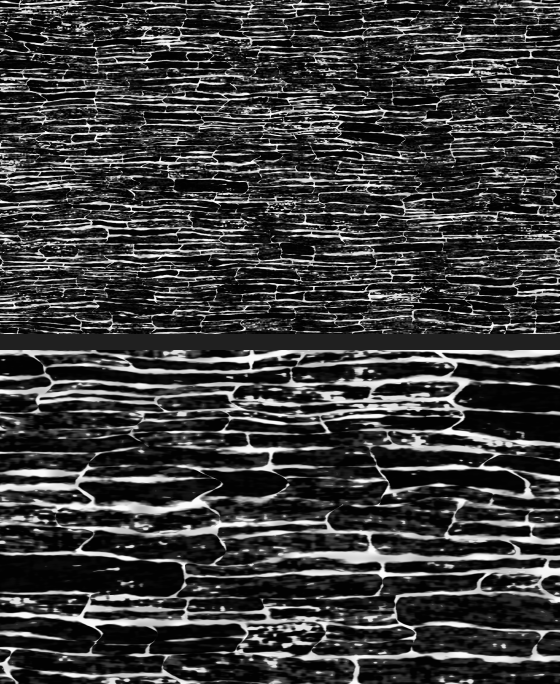
Top: the whole. Bottom: its middle third, enlarged.
A Shadertoy shader for this texture:

```glsl
const float COURSES = 20.0;   // courses per canvas height
const float BLOCKS = 1.8;     // blocks per canvas height, along a course
const vec3 STONE = vec3(0.006);
const vec3 MORTAR = vec3(0.98);

float hash(vec2 p) {
    vec3 q = fract(p.xyx * 0.1031);
    q += dot(q, q.yzx + 33.33);
    return fract((q.x + q.y) * q.z);
}

float noise(vec2 p) {
    vec2 i = floor(p), f = fract(p);
    f = f * f * (3.0 - 2.0 * f);
    vec2 e = vec2(1.0, 0.0);
    return mix(mix(hash(i), hash(i + e), f.x),
               mix(hash(i + e.yx), hash(i + e.xx), f.x), f.y);
}

float fbm(vec2 p) {
    float sum = 0.0, amp = 0.57;
    for (int i = 0; i < 3; i++) {
        sum += amp * noise(p);
        p = p * 2.03 + 17.7;
        amp *= 0.5;
    }
    return sum;
}

float joint(float i, float seed) {
    return i + 0.6 * hash(vec2(i, seed));
}

// start, end and index of the irregular interval that holds t
vec3 span(float t, float seed) {
    float i = floor(t);
    if (t < joint(i, seed)) i -= 1.0;
    return vec3(joint(i, seed), joint(i + 1.0, seed), i);
}

float roundBox(vec2 p, vec2 halfSize, float radius) {
    vec2 q = abs(p) - halfSize + radius;
    return length(max(q, 0.0)) + min(max(q.x, q.y), 0.0) - radius;
}

// uneven beds and slanted joints
vec2 warp(vec2 p) {
    float sway = noise(p * vec2(4.0, 9.0)) - 0.5;
    float bump = noise(p * vec2(14.0, 40.0) + 40.0) - 0.5;
    float slant = noise(p * vec2(9.0, 60.0) + 80.0) - 0.5;
    return p + vec2(0.035 * slant, 0.028 * sway + 0.011 * bump);
}

// x: signed distance to the stone's edge, y: random key of the stone
vec2 stoneAt(vec2 p, float gap) {
    vec3 row = span(p.y * COURSES, 5.0);
    vec3 col = span(p.x * BLOCKS, row.z + 31.0);
    vec2 lo = vec2(col.x / BLOCKS, row.x / COURSES);
    vec2 hi = vec2(col.y / BLOCKS, row.y / COURSES);
    float key = hash(vec2(col.z, row.z) + 7.0);

    // split each block into slabs
    for (int i = 0; i < 6; i++) {
        vec2 size = hi - lo;
        float pick = hash(vec2(key * 613.0, 3.0));
        bool wide = size.x > mix(0.13, 0.30, pick);
        bool tall = size.y > mix(0.018, 0.042, pick);
        if (!wide && !tall) break;
        vec2 cut = mix(lo, hi, mix(0.33, 0.67, hash(vec2(key * 397.0, 9.0))));
        float side;
        if (wide && (key > 0.45 || !tall)) {
            side = step(cut.x, p.x);
            if (side > 0.5) lo.x = cut.x; else hi.x = cut.x;
        } else {
            side = step(cut.y, p.y);
            if (side > 0.5) lo.y = cut.y; else hi.y = cut.y;
        }
        key = hash(vec2(key * 977.0, side + float(i) * 2.0));
    }
    vec2 halfSize = max(0.5 * (hi - lo) - gap * vec2(0.7, 1.0), 0.001);
    float radius = 0.6 * halfSize.y;
    return vec2(roundBox(p - 0.5 * (lo + hi), halfSize, radius), key);
}

float wallLight(vec2 p) {
    float gap = mix(-0.0007, 0.0034, noise(p * vec2(10.0, 45.0) + 120.0));
    vec2 stone = stoneAt(warp(p), gap);

    // ragged mortar line, stained in places
    float ragged = fbm(p * vec2(60.0, 190.0)) - 0.5;
    float stain = mix(0.72, 1.08, noise(p * vec2(50.0, 120.0) + 9.0));
    float mortar = stain * smoothstep(-0.0013, 0.0013, stone.x + 0.0055 * ragged);

    // layered streaks and flaked patches on the stone faces
    vec2 g = p + vec2(0.0, (stone.y - 0.5) * 0.2 * p.x);
    float streak = fbm(g * vec2(38.0, 270.0) + stone.y * 50.0);
    float speck = noise(p * vec2(210.0, 330.0));
    float grain = mix(streak, speck, 0.3);
    float wear = fbm(p * vec2(6.0, 16.0) + 60.0) + 0.12 * smoothstep(0.16, 0.0, p.x);
    float rough = hash(vec2(stone.y * 811.0, 21.0));
    float limit = mix(0.82, 0.62, rough) - 0.14 * smoothstep(0.55, 0.8, wear);
    float flake = 0.9 * smoothstep(limit - 0.04, limit + 0.12, grain);
    float dust = 0.42 * rough * smoothstep(0.40, 0.72, grain);
    return clamp(max(mortar, max(flake, dust)), 0.0, 1.0);
}

void mainImage(out vec4 fragColor, in vec2 fragCoord) {
    // average a 3 by 3 grid inside each pixel
    float light = 0.0;
    for (int k = 0; k < 9; k++) {
        vec2 offset = (vec2(k % 3, k / 3) - 1.0) / 3.0;
        light += wallLight((fragCoord + offset) / iResolution.y) / 9.0;
    }
    fragColor = vec4(mix(STONE, MORTAR, light), 1.0);
}
```
